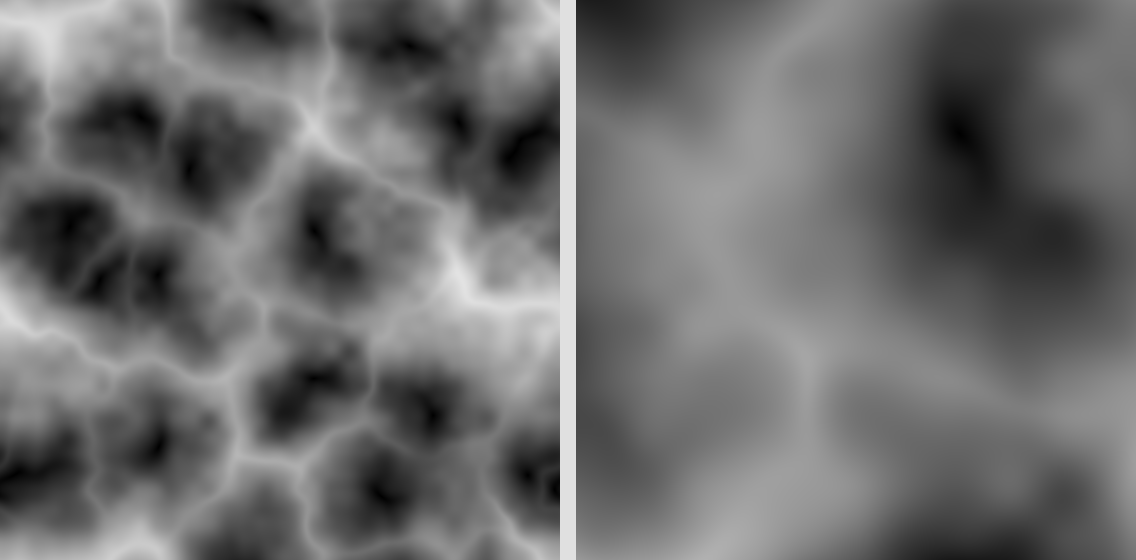
Left: the whole. Right: its middle third, enlarged.
This texture is drawn by a WebGL 2 fragment shader. Its source:

```glsl
#version 300 es
precision highp float;

uniform vec2 u_resolution;
out vec4 fragColor;

// Integer hash: two random values in 0..1 per wrapped lattice cell.
vec2 hash2(vec2 cell, float period, uint seed) {
    uvec3 v = uvec3(uvec2(mod(cell, period)), seed);
    v = v * 1664525u + 1013904223u;
    v.x += v.y * v.z;
    v.y += v.z * v.x;
    v.z += v.x * v.y;
    v ^= v >> 16u;
    v.x += v.y * v.z;
    v.y += v.z * v.x;
    return vec2(v.xy >> 8u) / 16777216.0;
}

// Two channels of periodic value noise.
vec2 valueNoise(vec2 p, float period, uint seed) {
    vec2 cell = floor(p);
    vec2 f = fract(p);
    f = f * f * (3.0 - 2.0 * f);
    vec2 low = mix(hash2(cell, period, seed), hash2(cell + vec2(1, 0), period, seed), f.x);
    vec2 high = mix(hash2(cell + vec2(0, 1), period, seed), hash2(cell + vec2(1, 1), period, seed), f.x);
    return mix(low, high, f.y);
}

// Layered displacement, centred on zero.
vec2 warp(vec2 uv) {
    vec2 sum = vec2(0.0);
    float amplitude = 1.0;
    float period = 8.0;
    for (uint octave = 0u; octave < 3u; octave++) {
        sum += amplitude * (valueNoise(uv * period, period, 11u + octave) - 0.5);
        amplitude *= 0.48;
        period *= 2.0;
    }
    return mix(sum, sum.xx, 0.25);
}

// Distance to the nearest scattered point, with slightly softened ridges.
float cellDistance(vec2 p, float period) {
    vec2 cell = floor(p);
    float sum = 0.0;
    for (int y = -2; y <= 2; y++) {
        for (int x = -2; x <= 2; x++) {
            vec2 neighbour = cell + vec2(x, y);
            vec2 point = neighbour + hash2(neighbour, period, 5u);
            sum += exp(-40.0 * distance(p, point));
        }
    }
    return -log(sum) / 40.0;
}

void main() {
    vec2 uv = gl_FragCoord.xy / u_resolution;

    // Four cells per side, bent by the displacement.
    float height = cellDistance(uv * 4.0 + 0.46 * warp(uv), 4.0);

    // Nearly linear tone with a gentle shoulder at the brightest ridges.
    float tone = height - 0.16 * smoothstep(0.75, 1.25, height);
    fragColor = vec4(vec3(clamp(tone, 0.0, 1.0)), 1.0);
}
```
